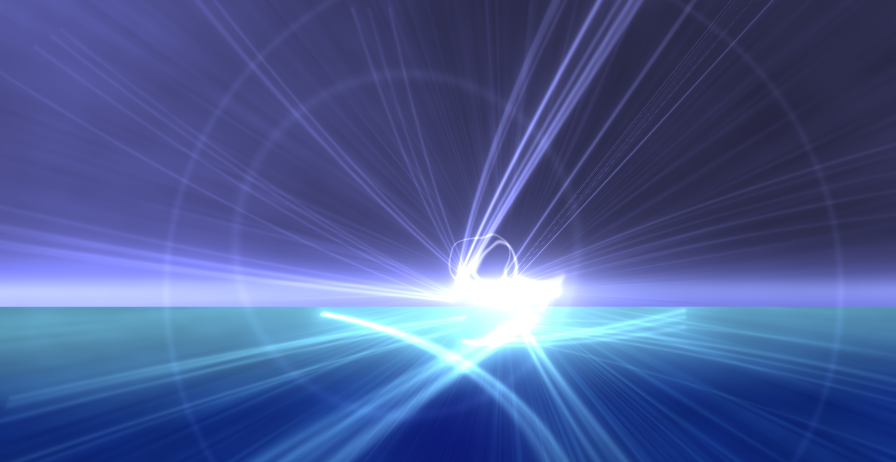
Give the GLSL for this background, as a Shadertoy shader.

```glsl
const float HORIZON = 0.336;
const vec2 CORE = vec2(1.09, 0.37);

float hash(vec2 p) {
    p = fract(p * vec2(123.34, 456.21));
    p += dot(p, p + 45.32);
    return fract(p.x * p.y);
}

float noise(vec2 p) {
    vec2 i = floor(p), f = fract(p);
    f = f * f * (3.0 - 2.0 * f);
    return mix(mix(hash(i), hash(i + vec2(1, 0)), f.x),
               mix(hash(i + vec2(0, 1)), hash(i + vec2(1, 1)), f.x), f.y);
}

float fbm(vec2 p) {
    float sum = 0.0, amp = 0.5;
    for (int i = 0; i < 4; i++) {
        sum += amp * noise(p);
        p = p * 2.03 + 7.1;
        amp *= 0.5;
    }
    return sum;
}

float det(vec2 a, vec2 b) { return a.x * b.y - a.y * b.x; }

// Approximate distance to a quadratic curve (x) and position along it (y)
vec2 curve(vec2 p, vec2 a, vec2 b, vec2 c) {
    a -= p; b -= p; c -= p;
    float u = det(a, c), v = 2.0 * det(b, a), w = 2.0 * det(c, b);
    vec2 g = 2.0 * (v * (c - b) + w * (b - a) + u * (c - a));
    g = vec2(g.y, -g.x);
    vec2 q = a - (u * u - v * w) * g / max(dot(g, g), 1e-9);
    float area = 2.0 * u + v + w;
    area = abs(area) < 1e-5 ? 1e-5 : area;
    float t = clamp((det(q, c - a) + 2.0 * det(b - a, q)) / area, 0.0, 1.0);
    return vec2(length(mix(mix(a, b, t), mix(b, c, t), t)), t);
}

// Sheaf of fine glowing strands that spreads out towards its far end
float sheaf(vec2 p, vec2 a, vec2 b, vec2 c, vec2 spread, int count, float width) {
    float sum = 0.0;
    for (int i = 0; i < count; i++) {
        float k = hash(vec2(float(i) + 1.7, c.x * 3.1 + c.y)) - 0.5;
        float strength = 0.4 + 0.6 * hash(vec2(k, float(i) + 4.3));
        vec2 d = curve(p, a + 0.15 * k * spread, b + 0.5 * k * spread, c + k * spread);
        float w = width * (0.6 + 0.8 * d.y);
        sum += strength * (exp(-d.x * d.x / (w * w)) + 0.3 * exp(-d.x / (5.0 * w)))
             * mix(1.0, 0.45, d.y);
    }
    return sum;
}

float ring(vec2 p, vec2 center, float radius, float width) {
    float d = (length(p - center) - radius) / width;
    return exp(-d * d);
}

vec3 sky(vec2 p, float rays) {
    float h = p.y - HORIZON;
    float side = smoothstep(0.15, 1.35, p.x + 0.15 * (p.y - 0.6));
    vec3 col = mix(vec3(0.30, 0.31, 0.57), vec3(0.155, 0.155, 0.27), side);
    col *= 0.82 + 0.36 * fbm(p * vec2(3.0, 4.0));
    col += vec3(0.13, 0.13, 0.26) * exp(-h / 0.17) * (1.0 - 0.8 * side);
    col += vec3(0.27, 0.30, 0.55) * exp(-pow(h / 0.095, 2.0));
    col += vec3(0.10, 0.12, 0.12) * exp(-pow((h - 0.035) / 0.025, 2.0));
    col += vec3(0.07, 0.07, 0.13) * rays;

    // Plumes on the right, fine streaks on the left
    float s = 0.55 * sheaf(p, vec2(1.0, 0.40), vec2(1.08, 0.58), vec2(1.34, 1.02), vec2(0.13, 0), 9, 0.004);
    s += 0.4 * sheaf(p, vec2(0.99, 0.38), vec2(1.03, 0.62), vec2(1.23, 1.02), vec2(0.08, 0), 4, 0.003);
    s += 0.38 * sheaf(p, vec2(1.09, 0.38), vec2(1.28, 0.61), vec2(1.62, 1.02), vec2(0.25, 0), 7, 0.003);
    s += 0.18 * sheaf(p, vec2(1.10, 0.38), vec2(1.5, 0.53), vec2(1.96, 0.62), vec2(0, 0.25), 5, 0.003);
    s += 0.27 * sheaf(p, vec2(1.0, 0.37), vec2(0.66, 0.56), vec2(0.20, 0.98), vec2(0.45, 0.3), 7, 0.003);
    s += 0.25 * sheaf(p, vec2(0.98, 0.36), vec2(0.5, 0.43), vec2(-0.03, 0.55), vec2(0, 0.16), 5, 0.004);
    s += 0.22 * sheaf(p, vec2(1.0, 0.42), vec2(0.91, 0.58), vec2(0.80, 0.98), vec2(0.1, 0), 3, 0.003);
    return col + vec3(0.40, 0.42, 0.68) * s;
}

vec3 water(vec2 p, float rays) {
    float depth = (HORIZON - p.y) / HORIZON;
    float left = 1.0 - smoothstep(0.0, 1.0, p.x);
    vec3 col = mix(vec3(0.37, 0.62, 0.75), vec3(0.04, 0.13, 0.45), smoothstep(-0.1, 0.65, depth - 0.2 * left));
    col *= 0.85 + 0.3 * fbm(p * vec2(4.0, 9.0));
    col += vec3(0.08, 0.17, 0.18) * rays;
    col += vec3(0.22, 0.38, 0.34) * exp(-length((p - vec2(1.06, 0.29)) * vec2(0.7, 1.8)) / 0.14);
    vec2 hollow = (p - vec2(0.98, 0.04)) / vec2(0.17, 0.13);
    col = mix(col, vec3(0.03, 0.07, 0.42), 0.8 * exp(-dot(hollow, hollow)));

    // Crossing bands, arch and fans under the surface
    float s = 0.42 * sheaf(p, vec2(1.15, 0.31), vec2(0.97, 0.22), vec2(0.62, -0.02), vec2(0.22, 0), 8, 0.008);
    s += 0.5 * sheaf(p, vec2(0.70, 0.32), vec2(1.08, 0.25), vec2(1.21, -0.02), vec2(0.05, 0.02), 5, 0.006);
    s += 0.3 * sheaf(p, vec2(1.12, 0.30), vec2(1.17, 0.18), vec2(1.30, -0.02), vec2(0.18, 0), 6, 0.006);
    s += 0.27 * sheaf(p, vec2(1.08, 0.29), vec2(1.4, 0.28), vec2(1.96, 0.14), vec2(0, 0.3), 6, 0.003);
    s += 0.4 * sheaf(p, vec2(1.0, 0.26), vec2(1.2, 0.25), vec2(1.48, 0.31), vec2(0, 0.05), 4, 0.004);
    s += 0.25 * sheaf(p, vec2(1.0, 0.30), vec2(0.55, 0.21), vec2(-0.02, 0.04), vec2(0.1, 0.22), 6, 0.004);
    return col + vec3(0.38, 0.58, 0.50) * s;
}

void mainImage(out vec4 fragColor, in vec2 fragCoord) {
    vec2 p = fragCoord / iResolution.y;
    vec2 d = p - CORE;
    float r = length(d);

    // Streaks radiating from the core
    float angle = atan(d.x, abs(d.y) + 0.001);
    float rays = noise(vec2(angle * 32.0, r * 2.0)) * noise(vec2(angle * 85.0, r * 3.0 + 9.0));
    rays *= smoothstep(0.05, 0.3, r) * exp(-r * 0.7);

    float above = smoothstep(-0.002, 0.002, p.y - HORIZON);
    vec3 col = mix(water(p, rays), sky(p, rays), above);

    // Faint halos
    col += vec3(0.03, 0.035, 0.05) * (ring(p, CORE, 0.73, 0.008) + ring(p, vec2(0.88, 0.47), 0.37, 0.012));

    // Core glow with bright filaments
    col += vec3(0.24, 0.26, 0.42) * exp(-r / 0.13);
    col += vec3(0.62, 0.62, 0.50) * exp(-length((d + vec2(0.0, 0.01)) * vec2(0.65, 2.0)) / 0.065);
    vec2 q = p + 0.03 * (vec2(noise(p * 24.0), noise(p * 24.0 + 5.0)) - 0.5);
    float curl = ring(q, vec2(1.075, 0.415), 0.05, 0.004) + 0.6 * ring(q, vec2(1.04, 0.43), 0.065, 0.003);
    curl += sheaf(q, vec2(1.03, 0.39), vec2(1.12, 0.37), vec2(1.21, 0.385), vec2(0, 0.03), 3, 0.005);
    curl += sheaf(q, vec2(1.21, 0.385), vec2(1.19, 0.37), vec2(1.16, 0.33), vec2(0.02, 0), 2, 0.004);
    col += vec3(0.36, 0.36, 0.34) * curl;

    fragColor = vec4(clamp(col, 0.0, 1.0), 1.0);
}
```
